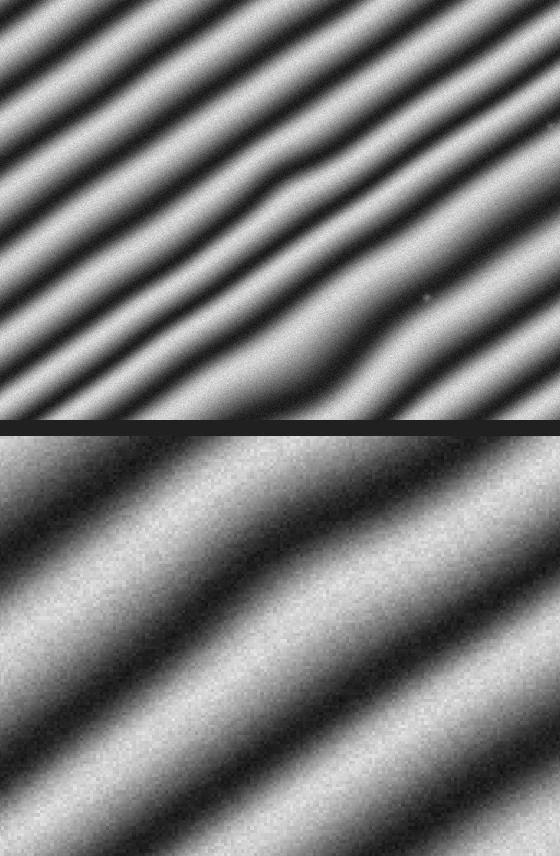
Top, the full canvas; bottom, a detail of the centre.
A WebGL 1 fragment shader for this pattern:

```glsl
precision highp float;
// Diagonal grey interference fringes with uneven spacing, soft kinks, specks and film grain.

uniform vec2 u_resolution;

#define PERIOD 0.1736     // fringe spacing measured vertically, in canvas heights
#define OFFSET 0.0955     // first bright crest below the top left corner
#define SLOPE 0.69        // rise of the fringes per unit of width
#define SKEW 0.27         // steep upper flank, long lower flank
#define MID_GREY 0.475
#define CONTRAST 0.355
#define SQUEEZE 0.078     // crest shift where the spacing tightens, then widens
#define WAVINESS 0.016    // slow random wander of the crests
#define GRAIN 0.17
#define GRAIN_ROWS 384.0
#define SPECK_RADIUS 0.008

float hash(vec2 p) {
  return fract(sin(dot(p, vec2(12.9898, 78.233))) * 43758.5453);
}

float valueNoise(vec2 p) {
  vec2 cell = floor(p);
  vec2 f = fract(p);
  f = f * f * (3.0 - 2.0 * f);
  float low = mix(hash(cell), hash(cell + vec2(1.0, 0.0)), f.x);
  float high = mix(hash(cell + vec2(0.0, 1.0)), hash(cell + vec2(1.0, 1.0)), f.x);
  return mix(low, high, f.y);
}

float bump(vec2 p, vec2 center, float radius) {
  vec2 d = (p - center) / radius;
  return exp(-dot(d, d));
}

// Displacement of the crests along the vertical axis.
float crestShift(vec2 p, float s) {
  float q = (s - 1.215) / 0.226;
  float shift = 0.021 - SQUEEZE * exp(-q * q);
  shift -= 0.024 * bump(p, vec2(0.668, 0.575), 0.09);
  shift += 0.040 * bump(p, vec2(0.78, 0.03), 0.19);
  return shift + WAVINESS * (valueNoise(p * 5.0 + 3.0) - 0.5);
}

float fringe(vec2 p) {
  float s = 1.0 - p.y + SLOPE * p.x;
  float angle = 6.2831853 * (s - crestShift(p, s) - OFFSET) / PERIOD;
  return cos(angle - SKEW * (1.0 - cos(angle)));
}

// Sum of three hashes per cell, close to a normal distribution around zero.
float grain(vec2 p) {
  vec2 cell = floor(p * GRAIN_ROWS);
  float sum = 0.0;
  for (int i = 0; i < 3; i++) {
    sum += hash(cell + 17.3 * float(i)) - 0.5;
  }
  return sum / 3.0;
}

void main() {
  vec2 p = gl_FragCoord.xy / u_resolution.y;
  float grey = MID_GREY + CONTRAST * fringe(p);

  // Small bright dust specks
  grey += 0.28 * bump(p, vec2(1.016, 0.292), SPECK_RADIUS);
  grey += 0.14 * bump(p, vec2(1.311, 0.701), SPECK_RADIUS);

  // Grain is a little stronger in the lights
  grey += GRAIN * (0.65 + 0.5 * grey) * grain(p);
  gl_FragColor = vec4(vec3(clamp(grey, 0.0, 1.0)), 1.0);
}
```
